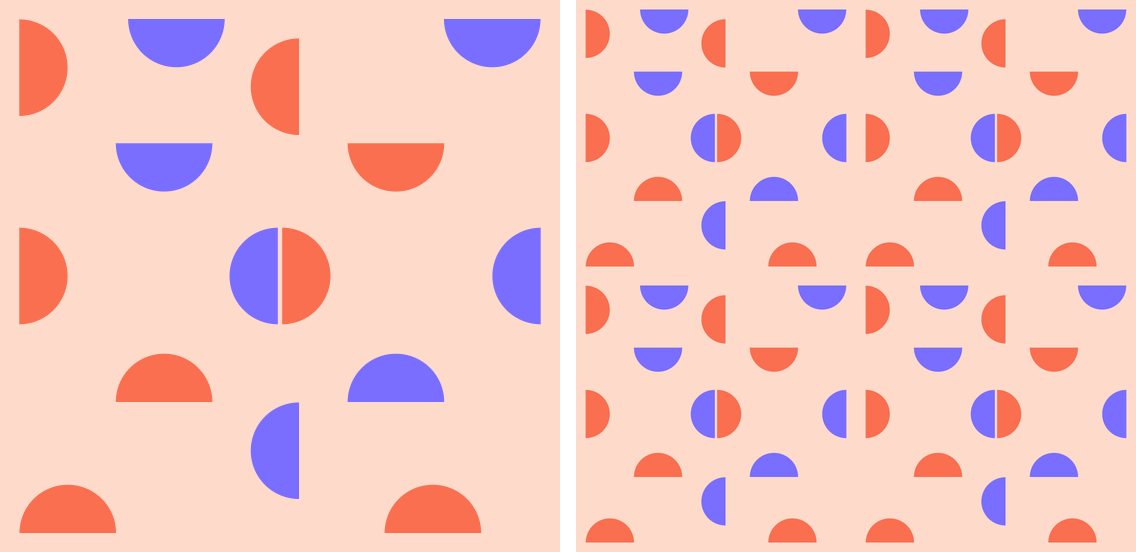
Left: one tile. Right: repeated 2 by 2.
A WebGL 2 fragment shader for this pattern:

```glsl
#version 300 es
precision highp float;

uniform vec2 u_resolution;
out vec4 outColor;

const vec3 PEACH = vec3(0.996, 0.855, 0.792);
const vec3 CORAL = vec3(0.975, 0.435, 0.314);
const vec3 VIOLET = vec3(0.473, 0.431, 1.0);

// Signed distance to a half disc whose round side faces "facing", wrapped on the tile
float halfDisc(vec2 point, vec2 center, vec2 facing) {
  vec2 tile = vec2(1.0, u_resolution.y / u_resolution.x);
  vec2 offset = point - center;
  offset -= tile * round(offset / tile);
  return max(length(offset) - 0.0862, -dot(offset, facing));
}

// Anti-aliased fill, one pixel wide at the edge
vec3 paint(vec3 base, vec3 ink, float dist) {
  return mix(base, ink, clamp(0.5 - dist * u_resolution.x, 0.0, 1.0));
}

void main() {
  vec2 p = (gl_FragCoord.xy - 0.5 * u_resolution) / u_resolution.x;
  vec3 color = PEACH;

  for (float s = -1.0; s <= 1.0; s += 2.0) {
    vec3 warmAbove = s > 0.0 ? CORAL : VIOLET;
    vec3 coolAbove = s > 0.0 ? VIOLET : CORAL;

    // Split disc in the middle, and a half disc on each side margin
    color = paint(color, warmAbove, halfDisc(p, vec2(0.0039 * s, 0.0), vec2(s, 0.0)));
    color = paint(color, coolAbove, halfDisc(p, vec2(0.4655 * s, 0.0), vec2(-s, 0.0)));

    // Left-facing pair above and below the middle
    color = paint(color, warmAbove, halfDisc(p, vec2(0.034, 0.325 * s + 0.013), vec2(-1.0, 0.0)));

    for (float t = -1.0; t <= 1.0; t += 2.0) {
      // Inner ring, colours alternating by diagonal
      vec3 diagonal = s * t > 0.0 ? CORAL : VIOLET;
      vec2 inner = vec2(0.207 * t, 0.231 * s + 0.006);
      color = paint(color, diagonal, halfDisc(p, inner, vec2(0.0, -s)));

      // Top and bottom margins, unevenly spread
      float spread = s * t > 0.0 ? 0.379 : 0.229 + 0.044 * s * -1.0;
      vec2 margin = vec2(spread * t, 0.459 * s);
      color = paint(color, coolAbove, halfDisc(p, margin, vec2(0.0, -s)));
    }
  }

  // Lone half disc in the upper left corner
  color = paint(color, CORAL, halfDisc(p, vec2(-0.4655, 0.372), vec2(1.0, 0.0)));

  outColor = vec4(color, 1.0);
}
```
